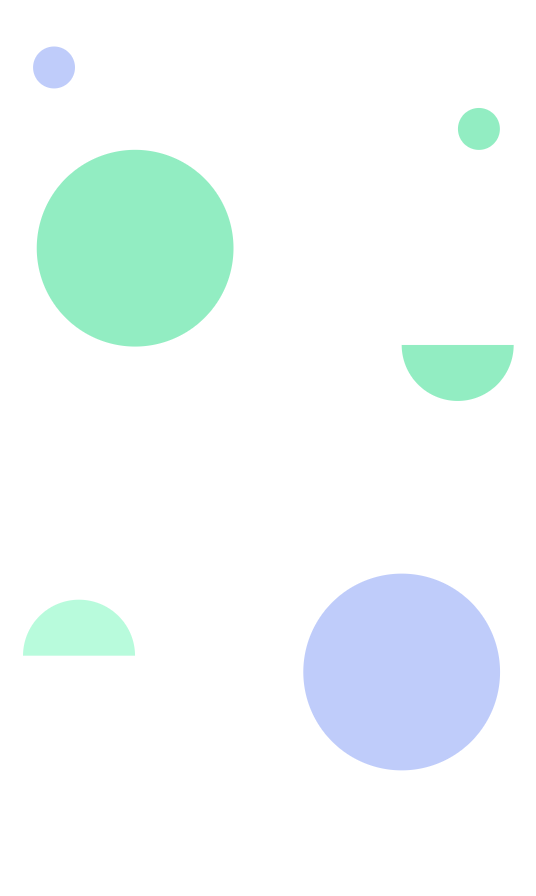
Give the GLSL for this background, as a Shadertoy shader.

```glsl
// Flat pastel discs and half discs scattered on a white ground.
// Each shape is a signed distance, turned into antialiased coverage
// and blended over the ground. Lengths are in canvas heights.

const vec3 WHITE = vec3(1.0);
const vec3 GREEN = vec3(0.573, 0.929, 0.761);
const vec3 LILAC = vec3(0.749, 0.800, 0.980);
const vec3 MINT  = vec3(0.722, 0.984, 0.863);

const float SMALL_RADIUS = 0.0234;
const float HALF_RADIUS  = 0.0625;
const float LARGE_RADIUS = 0.1098;

const vec2 SMALL_LILAC = vec2(0.0603, 0.9247);
const vec2 SMALL_GREEN = vec2(0.5345, 0.8561);
const vec2 LARGE_GREEN = vec2(0.1508, 0.7230);
const vec2 LARGE_LILAC = vec2(0.4483, 0.2500);
const vec2 BOWL_GREEN  = vec2(0.5108, 0.6150);
const vec2 DOME_MINT   = vec2(0.0882, 0.2682);

float disc(vec2 p, float radius) {
    return length(p) - radius;
}

// Half disc with its flat side through the centre; side is +1 for up, -1 for down
float halfDisc(vec2 p, float radius, float side) {
    return max(disc(p, radius), -side * p.y);
}

// Blend a shape over the ground with an edge one pixel wide
void paint(inout vec3 ground, vec3 colour, float dist) {
    float coverage = clamp(0.5 - dist * iResolution.y, 0.0, 1.0);
    ground = mix(ground, colour, coverage);
}

void mainImage(out vec4 fragColor, in vec2 fragCoord) {
    vec2 p = fragCoord / iResolution.y;
    vec3 colour = WHITE;

    // Full discs
    paint(colour, LILAC, disc(p - SMALL_LILAC, SMALL_RADIUS));
    paint(colour, GREEN, disc(p - SMALL_GREEN, SMALL_RADIUS));
    paint(colour, GREEN, disc(p - LARGE_GREEN, LARGE_RADIUS));
    paint(colour, LILAC, disc(p - LARGE_LILAC, LARGE_RADIUS));

    // Half discs: a bowl hanging down and a dome standing up
    paint(colour, GREEN, halfDisc(p - BOWL_GREEN, HALF_RADIUS, -1.0));
    paint(colour, MINT, halfDisc(p - DOME_MINT, HALF_RADIUS, 1.0));

    fragColor = vec4(colour, 1.0);
}
```
